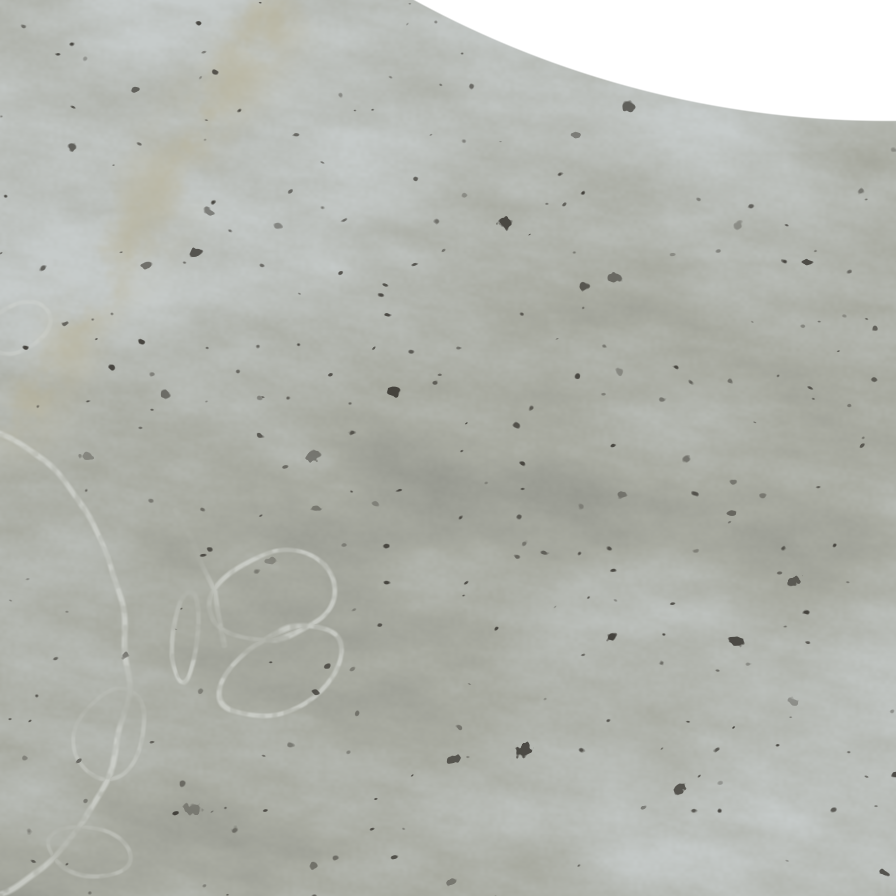
Reproduce this texture procedurally as a Shadertoy shader.

```glsl
// Weathered concrete slab with dark pits, faint chalk loops and a white curved corner.

const vec3 SHADOW = vec3(0.565, 0.572, 0.540);
const vec3 MIDTONE = vec3(0.660, 0.668, 0.630);
const vec3 LIGHT = vec3(0.765, 0.783, 0.776);
const vec3 STAIN = vec3(0.72, 0.69, 0.57);
const vec3 PIT = vec3(0.22, 0.21, 0.19);
const vec3 CHALK = vec3(0.83, 0.84, 0.82);

float hash(vec2 p) {
    vec3 q = fract(p.xyx * 0.1031);
    q += dot(q, q.yzx + 33.33);
    return fract((q.x + q.y) * q.z);
}

float noise(vec2 p) {
    vec2 cell = floor(p), f = fract(p);
    f = f * f * (3.0 - 2.0 * f);
    float low = mix(hash(cell), hash(cell + vec2(1, 0)), f.x);
    float high = mix(hash(cell + vec2(0, 1)), hash(cell + vec2(1, 1)), f.x);
    return mix(low, high, f.y);
}

vec2 rotate(vec2 p, float angle) {
    float c = cos(angle), s = sin(angle);
    return vec2(c * p.x + s * p.y, c * p.y - s * p.x);
}

float fbm(vec2 p) {
    float sum = 0.0, weight = 0.5;
    for (int i = 0; i < 5; i++) {
        sum += weight * noise(p);
        p = rotate(p, 0.35) * 2.03 + 17.3;
        weight *= 0.52;
    }
    return sum;
}

// Approximate distance to the outline of a tilted ellipse
float ellipseLine(vec2 p, vec2 center, vec2 radii, float tilt) {
    vec2 q = rotate(p - center, tilt);
    float k = length(q / radii);
    return abs(k * (k - 1.0) / max(length(q / (radii * radii)), 0.001));
}

float segment(vec2 p, vec2 a, vec2 b) {
    vec2 ab = b - a;
    return length(p - a - ab * clamp(dot(p - a, ab) / dot(ab, ab), 0.0, 1.0));
}

float stroke(float dist, float width) {
    return 1.0 - smoothstep(width * 0.3, width * 1.4, dist);
}

// One jittered, ragged pit per occupied grid cell
float pits(vec2 uv, float cells, float density, float minRadius, float maxRadius, float seed) {
    vec2 id = floor(uv * cells) + seed;
    if (hash(id) > density) return 0.0;
    vec2 center = 0.2 + 0.6 * vec2(hash(id + 31.7), hash(id + 57.1));
    vec2 q = rotate((fract(uv * cells) - center) / cells, hash(id + 11.3) * 1.3 - 0.5);
    q.y *= 1.1 + 0.9 * hash(id + 83.9);
    float size = hash(id + 71.2);
    float radius = mix(minRadius, maxRadius, size * size) * mix(1.2, 0.85, uv.y);
    float dist = length(q) + (noise(uv * 260.0) - 0.5) * radius * 0.8;
    float strength = mix(0.3, 0.9, hash(id + 23.5));
    return strength * (1.0 - smoothstep(radius - 0.0014, radius + 0.0014, dist));
}

float chalkMarks(vec2 uv) {
    vec2 p = uv + 0.008 * (vec2(noise(uv * 22.0), noise(uv * 22.0 + 40.0)) - 0.5);
    float arc = stroke(ellipseLine(p, vec2(-0.04, 0.26), vec2(0.183, 0.26), 0.0), 0.0036);
    float loops = ellipseLine(p, vec2(0.305, 0.335), vec2(0.072, 0.047), 0.25);
    loops = min(loops, ellipseLine(p, vec2(0.315, 0.25), vec2(0.075, 0.042), 0.5));
    loops = min(loops, ellipseLine(p, vec2(0.208, 0.29), vec2(0.014, 0.05), -0.1));
    loops = min(loops, segment(p, vec2(0.195, 0.43), vec2(0.24, 0.34)));
    loops = min(loops, segment(p, vec2(0.24, 0.34), vec2(0.25, 0.28)));
    float faint = ellipseLine(p, vec2(0.02, 0.635), vec2(0.04, 0.027), 0.3);
    faint = min(faint, ellipseLine(p, vec2(0.122, 0.18), vec2(0.038, 0.05), -0.4));
    faint = min(faint, ellipseLine(p, vec2(0.1, 0.05), vec2(0.048, 0.028), -0.2));
    float marks = max(arc, max(stroke(loops, 0.003), 0.6 * stroke(faint, 0.0027)));
    float wear = smoothstep(0.15, 0.75, noise(uv * 150.0)) * 0.5 + 0.5;
    return marks * wear * smoothstep(0.1, 0.6, noise(uv * 14.0 + 5.0) + 0.15);
}

vec3 concrete(vec2 uv) {
    // Broad light from the upper left, pale patch at the lower right
    float glow = smoothstep(0.22, 1.05, uv.y - 0.45 * uv.x + 0.15);
    float patchLight = 1.0 - smoothstep(0.12, 0.5, length(uv - vec2(0.85, 0.15)));
    float shade = exp(-9.0 * dot(uv - vec2(0.6, 0.65), uv - vec2(0.6, 0.65)));
    float clouds = fbm(rotate(uv, -0.2) * vec2(5.0, 9.0)) - 0.48;
    float streaks = fbm(rotate(uv, -0.12) * vec2(14.0, 42.0) + 9.0) - 0.48;
    float grain = noise(uv * 210.0) - 0.5;
    float tone = 0.45 + 0.5 * glow + 0.24 * patchLight - 0.1 * shade;
    tone += 0.75 * clouds + 0.3 * streaks + 0.06 * grain;
    vec3 color = mix(SHADOW, MIDTONE, clamp(tone * 2.0, 0.0, 1.0));
    color = mix(color, LIGHT, clamp(tone * 2.0 - 1.0, 0.0, 1.1));
    // Faint ochre run-off
    float run = segment(uv, vec2(0.3, 0.98), vec2(0.02, 0.54));
    float stain = exp(-run * run * 600.0) * smoothstep(0.4, 0.75, fbm(uv * 13.0));
    return mix(color, STAIN, 0.55 * stain);
}

void mainImage(out vec4 fragColor, in vec2 fragCoord) {
    vec2 uv = fragCoord / iResolution.xy;
    float pixel = 1.0 / iResolution.y;
    vec3 color = concrete(uv);
    color = mix(color, CHALK, 0.72 * chalkMarks(uv));
    float holes = max(pits(uv, 15.0, 0.36, 0.0025, 0.0085, 3.0),
                      pits(uv + 0.013, 31.0, 0.22, 0.0012, 0.0036, 61.0));
    color = mix(color, PIT, holes);
    // White corner beyond the curved rim
    float rim = length(uv - vec2(0.99, 1.965)) - 1.1;
    color = mix(vec3(1.0), color, smoothstep(-pixel, pixel, rim));
    fragColor = vec4(color, 1.0);
}
```
